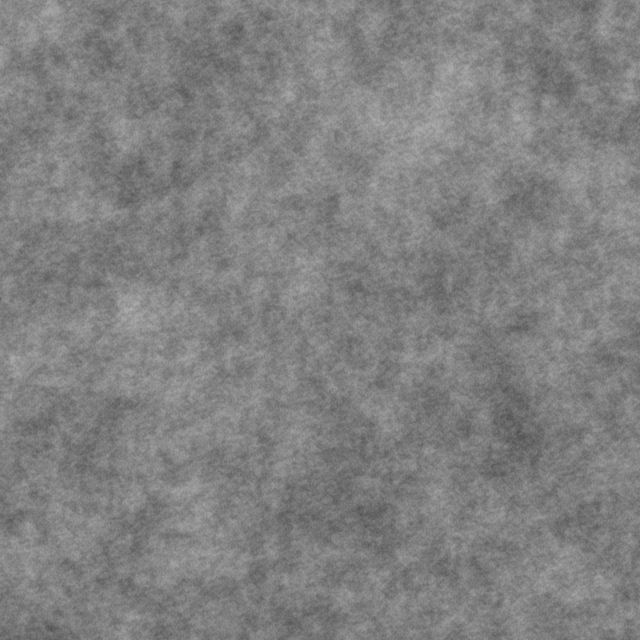
This texture is drawn by a Shadertoy shader. Its source:

```glsl
float hash(vec2 p) {
    return fract(sin(dot(p, vec2(127.1, 311.7))) * 43758.5453);
}

// Smooth value noise, centred on zero
float valueNoise(vec2 p) {
    vec2 cell = floor(p);
    vec2 f = fract(p);
    vec2 w = f * f * (3.0 - 2.0 * f);
    float low = mix(hash(cell), hash(cell + vec2(1.0, 0.0)), w.x);
    float high = mix(hash(cell + vec2(0.0, 1.0)), hash(cell + 1.0), w.x);
    return mix(low, high, w.y) - 0.5;
}

// Equal weight per octave gives a pink spectrum, from broad clouds to fine grain
float pinkNoise(vec2 p) {
    mat2 turn = mat2(0.8, 0.6, -0.6, 0.8);
    float sum = 0.0;
    for (int octave = 0; octave < 8; octave++) {
        sum += valueNoise(p);
        p = turn * p * 1.95 + vec2(17.3, 9.1);
    }
    return sum;
}

void mainImage(out vec4 fragColor, in vec2 fragCoord) {
    vec2 uv = fragCoord / iResolution.y;

    // Faint cloudy variation around mid grey
    float grey = 0.502 + 0.076 * pinkNoise(uv * 4.0 + vec2(3.7, 8.2));
    fragColor = vec4(vec3(grey), 1.0);
}
```
